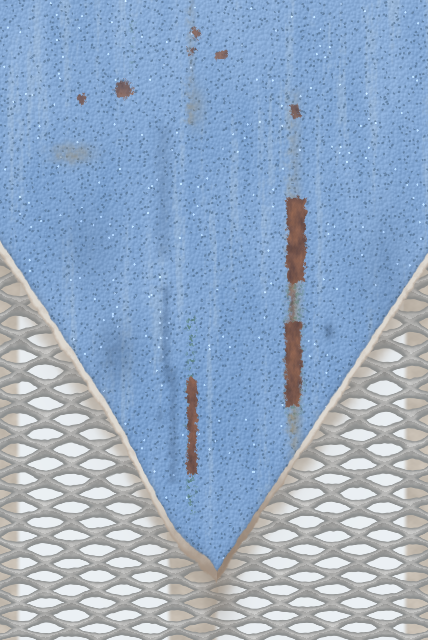
Reproduce this texture procedurally as a WebGL 2 fragment shader.

```glsl
#version 300 es
precision highp float;
// Weathered blue sheet metal cut to a V, rusted and stained, above an expanded
// metal mesh. Cellular noise pits the paint, layered sines streak and fray it,
// and staggered lens shapes open the mesh. Units: canvas width = 1.
uniform vec2 u_resolution;
out vec4 fragColor;

vec2 hash2(vec2 p) {
  return fract(sin(vec2(dot(p, vec2(127.1, 311.7)), dot(p, vec2(269.5, 183.3)))) * 43758.5);
}

// Cellular noise: x = distance to the nearest seed, y = random id of that seed
vec2 cells(vec2 p) {
  vec2 base = floor(p), best = vec2(9.0, 0.0);
  for (int j = -1; j <= 1; j++)
    for (int i = -1; i <= 1; i++) {
      vec2 c = base + vec2(i, j), h = hash2(c);
      float d = length(c + h - p);
      if (d < best.x) best = vec2(d, fract(h.x * 7.3 + h.y * 3.1));
    }
  return best;
}

// Layered, warped sines, roughly -1 to 1
float waves(vec2 p) {
  float sum = 0.0, amp = 0.5;
  for (int i = 0; i < 5; i++) {
    p = mat2(0.8, 0.6, -0.6, 0.8) * p * 1.75 + 1.7;
    sum += amp * sin(p.x + 1.4 * sin(p.y * 1.1 + float(i)));
    amp *= 0.62;
  }
  return sum;
}

// Soft vertical band: centre x, bottom, top, half width, softness
float band(vec2 p, float x, float bottom, float top, float halfW, float soft) {
  float d = max(abs(p.x - x) - halfW, max(bottom - p.y, p.y - top));
  return 1.0 - smoothstep(-soft, soft, d);
}

float blob(vec2 p, vec2 centre, vec2 radius) {
  return exp(-dot((p - centre) / radius, (p - centre) / radius));
}

vec3 paint(vec2 p) {
  float broad = waves(p * vec2(9.0, 4.0));
  float streak = waves(vec2(p.x * 38.0, p.y * 2.5));
  float fray = waves(p * 75.0);
  vec3 col = mix(vec3(0.44, 0.595, 0.785), vec3(0.57, 0.70, 0.86),
                 clamp(0.32 + 0.27 * p.y + 0.2 * broad + 0.13 * streak, 0.0, 1.0));
  col = mix(col, vec3(0.65, 0.74, 0.83), 0.35 * smoothstep(0.3, 1.0, streak + 0.3 * fray));

  // Bumpy grain lit from the upper left, then scattered dark pits
  vec2 q = p * vec2(125.0, 115.0);
  vec2 grain = cells(q);
  col += 0.09 * (cells(q + vec2(-0.3, 0.35)).x - grain.x);
  vec2 pit = cells(p * 82.0 + 0.15 * fray);
  col = mix(col, vec3(0.27, 0.38, 0.49), 0.55 * step(0.5, pit.y) * smoothstep(0.34, 0.08, pit.x));
  col += 0.22 * step(0.985, grain.y) * smoothstep(0.4, 0.2, grain.x);

  // Dark damp stains
  vec2 w = p + 0.006 * vec2(fray, broad);
  float damp = 0.6 * band(w, 0.387, 0.60, 0.83, 0.008, 0.012)
             + 0.55 * band(w, 0.405, 0.37, 0.63, 0.008, 0.012)
             + 0.35 * band(w, 0.382, 0.90, 1.20, 0.014, 0.02)
             + 0.55 * blob(w, vec2(0.272, 0.67), vec2(0.045, 0.075))
             + 0.25 * blob(w, vec2(0.20, 0.92), vec2(0.07, 0.09))
             + 0.25 * blob(w, vec2(0.90, 0.87), vec2(0.06, 0.14))
             + 0.75 * blob(w, vec2(0.768, 0.722), vec2(0.013, 0.018))
             + 0.5 * blob(w, vec2(0.373, 0.52), vec2(0.011, 0.014));
  col = mix(col, vec3(0.30, 0.41, 0.55), clamp(damp, 0.0, 0.75) * (0.75 + 0.2 * fray));

  // Tan runoff and green flecks along the rust lines
  float runoff = band(w, 0.688, 0.44, 1.28, 0.011, 0.018) * (0.3 + 0.5 * band(w, 0.688, 0.47, 1.03, 0.1, 0.05))
               + 0.35 * band(w, 0.447, 1.20, 1.50, 0.004, 0.014)
               + 0.55 * blob(w, vec2(0.17, 1.135), vec2(0.045, 0.022))
               + 0.3 * blob(w, vec2(0.46, 1.24), vec2(0.02, 0.05));
  col = mix(col, vec3(0.60, 0.55, 0.45), clamp(runoff * (0.8 + 0.4 * fray), 0.0, 0.8));
  float green = band(w, 0.446, 0.30, 0.76, 0.008, 0.009) + 0.5 * band(w, 0.308, 1.32, 1.46, 0.003, 0.008)
              + 0.6 * band(w, 0.688, 0.53, 0.86, 0.020, 0.014);
  col = mix(col, vec3(0.33, 0.48, 0.43), green * 0.75 * smoothstep(0.0, 0.6, waves(p * 130.0 + 4.0)));

  // Rust: long flaked strips and round spots with ragged edges
  float wob = 0.0045 * fray + 0.003 * waves(p * 190.0);
  vec2 r = p + vec2(wob, 0.008 * fray);
  float rust = band(r, 0.692, 0.835, 1.032, 0.021 + 0.05 * max(p.y - 0.96, 0.0), 0.003);
  rust = max(rust, band(r, 0.685, 0.545, 0.745, 0.019 - 0.05 * max(0.62 - p.y, 0.0), 0.004));
  rust = max(rust, 0.6 * band(r, 0.682, 0.74, 0.84, 0.006, 0.006));
  rust = max(rust, band(r, 0.449, 0.385, 0.61, 0.011, 0.003));
  vec3 spots[6] = vec3[6](vec3(0.19, 1.263, 0.010), vec3(0.29, 1.285, 0.020), vec3(0.459, 1.416, 0.011),
                          vec3(0.517, 1.367, 0.012), vec3(0.445, 1.378, 0.008), vec3(0.69, 1.236, 0.014));
  for (int i = 0; i < 6; i++) {
    float d = length(p - spots[i].xy) + 1.4 * wob - spots[i].z;
    rust = max(rust, 0.85 * (1.0 - smoothstep(-0.004, 0.004, d)));
  }
  vec3 rustCol = mix(vec3(0.38, 0.27, 0.25), vec3(0.57, 0.39, 0.31), 0.5 + 0.5 * waves(p * vec2(60.0, 38.0)));
  return mix(col, rustCol, rust * 0.93);
}

// Staggered lens openings; e is the depth below the sheet edge
vec3 mesh(vec2 p, float e, float px) {
  float grime = waves(p * vec2(24.0, 30.0));
  float v = 74.0 * log(1.0 + 0.466 * p.y) + 0.1 * grime;  // rows widen upward
  float hole = 9.0, light = 9.0, side = 0.0;
  for (int j = -1; j <= 1; j++) {
    float row = floor(v + 0.5) + float(j);
    float dx = fract(p.x / 0.122 + 0.5 * mod(row, 2.0) + 0.13) - 0.5, dy = v - row;
    float d = abs(dy) / 0.56 + dx * dx / 0.185 - 1.0;
    if (d < hole) { hole = d; side = dy; }
    light = min(light, abs(dy + 0.06) / 0.40 + dx * dx / 0.125 - 1.0);
  }
  float aa = 45.0 * px;
  float post = band(p, 0.45, -0.1, 0.5, 0.055, 0.008) + 1.0 - smoothstep(0.035, 0.05, p.x)
             + smoothstep(0.94, 0.955, p.x) + 0.8 * (1.0 - smoothstep(0.025, 0.065, e));
  vec3 behind = mix(vec3(0.92, 0.94, 0.955), vec3(0.77, 0.735, 0.69) + 0.04 * grime, clamp(post, 0.0, 1.0));
  vec3 strand = vec3(0.69, 0.69, 0.685) + 0.045 * grime - 0.09 * side + 0.025 * waves(p * 160.0);
  vec3 col = mix(vec3(0.55, 0.56, 0.56), strand, smoothstep(-0.25, 0.1 + aa, hole));
  col = mix(behind, col, smoothstep(-aa, aa, light));
  return mix(col, vec3(0.50, 0.45, 0.40), 0.3 * exp(-e * 28.0) + 0.25 * blob(p, vec2(0.51, 0.12), vec2(0.04, 0.09)));
}

void main() {
  float px = 1.0 / u_resolution.x;
  vec2 p = gl_FragCoord.xy * px;

  // Edge of the V, slightly bowed on the left
  float left = 0.934 - 1.52 * p.x - 0.05 * smoothstep(0.25, 0.41, p.x) * smoothstep(0.507, 0.41, p.x);
  float right = 0.162 + 1.505 * (p.x - 0.507);
  float rough = waves(p * 55.0);
  float e = 0.55 * (max(left, right) - p.y) + 0.0018 * rough;

  vec3 col = paint(p) * (1.0 - 0.18 * exp(-abs(e) * 160.0));
  // Pale cut rim, browner toward the tip
  float tip = 1.0 - smoothstep(0.16, 0.50, p.y + 0.06 * rough - 0.12 * step(0.507, p.x) + 0.1);
  vec3 rim = mix(vec3(0.87, 0.85, 0.82), vec3(0.58, 0.51, 0.45), clamp(tip + 0.15 * rough, 0.0, 1.0));
  float rimWidth = (p.x < 0.507 ? 0.018 : 0.014) + 0.003 * waves(p * 26.0);
  rim = mix(rim, vec3(0.64, 0.56, 0.49), 0.5 * smoothstep(0.55, 1.0, e / rimWidth));
  vec3 lower = mix(rim, mesh(p, max(e, 0.0), px), smoothstep(-0.003, 0.003, e - rimWidth));
  col = mix(col, lower, smoothstep(-px, px, e));
  fragColor = vec4(clamp(col, 0.0, 1.0), 1.0);
}
```
